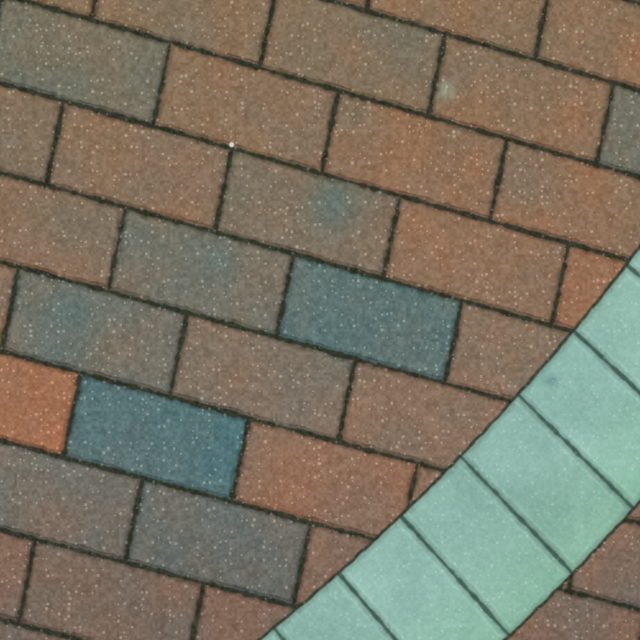
Reproduce this texture procedurally as a WebGL 2 fragment shader.

```glsl
#version 300 es
precision highp float;
// Tilted brick paving in running bond, crossed by a curved band of pale green stones.
// Bricks come from a skewed row/column grid, the band from a parabolic edge in a
// rotated frame; value noise supplies stains, grain, pale specks and ragged joints.
uniform vec2 u_resolution;
out vec4 outColor;

const vec3 WARM_CLAY = vec3(0.545, 0.438, 0.355);
const vec3 COOL_CLAY = vec3(0.365, 0.450, 0.440);
const vec3 MOSS_JOINT = vec3(0.185, 0.205, 0.155);
const vec3 PALE_STONE = vec3(0.555, 0.715, 0.665);
const vec3 STONE_JOINT = vec3(0.24, 0.34, 0.30);

// Row, column and coolness of the bricks fired differently from the rest.
const vec3 FIRED[14] = vec3[14](
  vec3(3, -1, 0.95), vec3(5, -3, 1.05), vec3(4, -3, 0.55), vec3(3, -2, 0.48),
  vec3(1, -2, 0.58), vec3(6, -3, 0.60), vec3(6, -4, 0.38), vec3(0, -1, 0.32),
  vec3(0, 2, 0.55), vec3(2, -1, 0.28), vec3(4, -2, 0.30), vec3(5, -4, -0.45),
  vec3(5, -2, -0.10), vec3(2, 1, -0.20));

float hash(vec2 p) {
  vec3 q = fract(p.xyx * vec3(0.1031, 0.1030, 0.0973));
  q += dot(q, q.yzx + 33.33);
  return fract((q.x + q.y) * q.z);
}

float noise(vec2 p) {
  vec2 i = floor(p), f = fract(p);
  f = f * f * (3.0 - 2.0 * f);
  return mix(mix(hash(i), hash(i + vec2(1, 0)), f.x),
             mix(hash(i + vec2(0, 1)), hash(i + vec2(1, 1)), f.x), f.y);
}

float fbm(vec2 p) {
  float sum = 0.0, amp = 0.5;
  for (int i = 0; i < 4; i++) {
    sum += amp * noise(p);
    p = p * 2.03 + 17.1;
    amp *= 0.5;
  }
  return sum;
}

// Coverage of the region where d is below w.
float cover(float d, float w, float soft) {
  return 1.0 - smoothstep(w - soft, w + soft, d);
}

float stain(vec2 p, vec2 centre, float radius) {
  vec2 d = (p - centre) / radius;
  return exp(-dot(d, d));
}

// Scattered round specks, at most one in each grid cell.
float specks(vec2 p, float density, float chance) {
  vec2 g = p * density, id = floor(g);
  vec2 at = 0.25 + 0.5 * vec2(hash(id + 3.7), hash(id + 91.3));
  float size = 0.10 + 0.20 * hash(id + 45.0);
  return step(hash(id), chance) * cover(length(fract(g) - at), size, 0.15);
}

float brickCoolness(vec2 id) {
  float cool = 0.02 + 0.17 * hash(id + 40.0);
  for (int i = 0; i < 14; i++)
    if (distance(FIRED[i].xy, id) < 0.5) cool = FIRED[i].z;
  return cool;
}

vec3 brickPaving(vec2 p, float soft) {
  // Rows converge slightly; each row slides along by a fixed step.
  float r = (p.y + 0.1497 - 0.291 * p.x) / (0.1397 - 0.0045 * p.x);
  float row = floor(r), f = r - row;
  float c = (p.x - 0.4193 - 0.0964 * row + 0.0273 * (f - 0.5)) / 0.263;
  float col = floor(c), g = c - col;

  // Fired colour, blotches and stains
  float cool = brickCoolness(vec2(row, col)) + 0.65 * (fbm(p * 11.0 + row * 5.0) - 0.47);
  cool += 0.55 * stain(p, vec2(0.52, 0.325), 0.045) + 0.35 * stain(p, vec2(0.11, 0.485), 0.035);
  cool += 0.25 * stain(p, vec2(0.35, 0.41), 0.04) + 0.2 * stain(p, vec2(0.63, 0.06), 0.06);
  vec3 color = mix(WARM_CLAY, COOL_CLAY, cool);
  color += vec3(0.015, 0.0, -0.025) * (1.0 - 2.0 * p.y);
  color *= 1.0 - 0.08 * smoothstep(0.65, 1.0, p.y);
  color = mix(color, vec3(0.60, 0.67, 0.60), 0.7 * stain(p, vec2(0.697, 0.143), 0.013));

  // Worn rims and moss-dark joints
  float ragged = 0.0032 * (noise(p * 120.0) - 0.5) + 0.002 * (noise(p * 45.0) - 0.5);
  float across = min(f, 1.0 - f) * 0.134, along = min(g, 1.0 - g) * 0.255;
  float d = min(across, along + 0.0003) + ragged;
  color *= 1.0 - 0.22 * cover(d, 0.007, 0.004);
  float ledge = abs((1.0 - f) * 0.134 - 0.0075 + ragged);
  color *= 1.0 - 0.3 * cover(ledge, 0.001, 0.001 + soft) * noise(p * 30.0);
  return mix(color, MOSS_JOINT, 0.92 * cover(d, 0.0032, 0.0012 + soft));
}

vec3 stoneBand(vec2 p, float s, float e, float soft) {
  float k = (s * (1.0 - 0.2 * e) - 0.035 * e - 0.0026) / 0.1319;
  float id = floor(k), g = k - id;
  vec3 color = PALE_STONE * (0.97 + 0.06 * hash(vec2(id, 7.0)));
  color += 0.10 * (fbm(p * 14.0) - 0.47) + vec3(-0.01, 0.01, -0.025) * smoothstep(0.1, 0.25, e);
  float ragged = 0.0025 * (noise(p * 90.0) - 0.5);
  float joint = min(g, 1.0 - g) * 0.1319 + ragged;
  float rim = min(joint, min(e, 0.252 - e) + ragged);
  color *= 1.0 - 0.13 * cover(rim, 0.007, 0.005);
  color += 0.035 * cover(abs(joint - 0.011), 0.001, 0.003);
  color = mix(color, vec3(0.36, 0.49, 0.49), 0.5 * stain(p, vec2(0.862, 0.595), 0.010));
  return mix(color, STONE_JOINT, 0.9 * cover(joint, 0.0026, 0.0012 + soft));
}

void main() {
  vec2 uv = gl_FragCoord.xy / u_resolution;
  vec2 p = vec2(uv.x, 1.0 - uv.y);
  float soft = 0.7 / min(u_resolution.x, u_resolution.y);

  // Band frame: s runs along the curve, e is the depth past its upper edge.
  vec2 q = p - vec2(0.7031, 0.6934);
  float s = dot(q, vec2(-0.6955, 0.7184));
  float e = dot(q, vec2(0.7184, 0.6955)) - 0.026 + 0.1436 * s * s;
  float outside = max(-e, e - 0.252) + 0.002 * (noise(p * 80.0) - 0.5);

  float onBand = cover(outside, 0.0, soft);
  vec3 color = mix(brickPaving(p, soft), stoneBand(p, s, e, soft), onBand);
  color = mix(color, MOSS_JOINT * 1.1, 0.85 * cover(abs(outside - 0.001), 0.0024, 0.0012 + soft));

  // Mineral grain and pale specks
  float grain = noise(p * 250.0) + 0.7 * noise(p * 130.0 + 9.0) - 0.85;
  color += grain * mix(0.075, 0.04, onBand);
  color += specks(p, 115.0, 0.22) * mix(0.13, 0.05, onBand);
  color = mix(color, vec3(0.85, 0.84, 0.78), cover(distance(p, vec2(0.362, 0.226)), 0.004, 0.002));
  outColor = vec4(clamp(color, 0.0, 1.0), 1.0);
}
```
